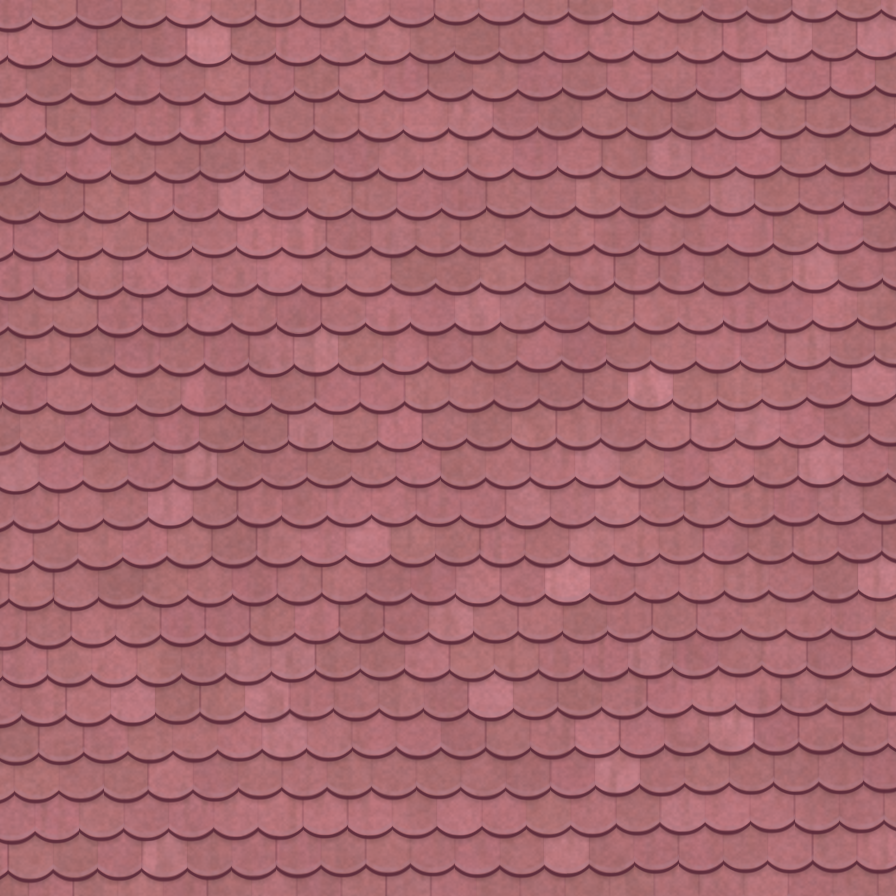
Reproduce this texture procedurally as a Shadertoy shader.

```glsl
// Roof of overlapping scalloped clay tiles in slightly tilted, staggered rows.
// Each row ends in arcs; the signed distance to the nearest arc gives the dark
// joint, and hashes and value noise give tile tints, streaks and grain.

#define COLS 20.05        // tiles across
#define ROWS 23.17        // rows down
#define SLOPE 0.010       // rise of the rows toward the right
#define STAGGER 0.43      // sideways shift per row, in tiles
#define ORIGIN vec2(0.73, 0.70) // phase of columns and rows
#define DEPTH 0.23        // arc height, in rows
#define JOINT 0.078       // half width of the dark joint, in rows
#define TINT 0.075        // brightness spread between tiles
#define GRAIN 0.075       // strength of the fine grain

const vec3 ROSE  = vec3(0.705, 0.438, 0.468);
const vec3 BROWN = vec3(0.665, 0.430, 0.432);
const vec3 PALE  = vec3(0.755, 0.490, 0.520);
const vec3 LILAC = vec3(0.700, 0.500, 0.550);
const vec3 DARK  = vec3(0.360, 0.165, 0.225);

float hash(vec2 p) {
    return fract(sin(dot(p, vec2(127.1, 311.7))) * 43758.5453);
}

float noise(vec2 p) {
    vec2 i = floor(p), f = fract(p);
    f = f * f * (3.0 - 2.0 * f);
    return mix(mix(hash(i), hash(i + vec2(1, 0)), f.x),
               mix(hash(i + vec2(0, 1)), hash(i + vec2(1, 1)), f.x), f.y);
}

// Column coordinate within a row; whole numbers fall on the cusps.
float column(float x, float row) {
    float shift = 0.07 * (hash(vec2(row, 5.3)) - 0.5);
    return x * COLS - STAGGER * row - ORIGIN.x + shift;
}

// Height of the lower edge of a row, measured downward in rows.
float lowerEdge(float x, float row) {
    float c = column(x, row);
    float u = abs(2.0 * fract(c) - 1.0);
    float slip = 0.05 * (hash(vec2(floor(c), row + 40.0)) - 0.5);
    return row + slip - DEPTH * pow(u, 2.3);
}

void mainImage(out vec4 fragColor, in vec2 fragCoord) {
    vec2 uv = fragCoord / iResolution.xy;
    float pixel = ROWS / iResolution.y;
    float wobble = 0.12 * (noise(uv * vec2(5.0, 9.0)) - 0.5);
    float v = (1.0 - uv.y + SLOPE * uv.x) * ROWS - ORIGIN.y + wobble;

    // Row that covers this point, and its distance to the arcs around it
    float row = ceil(v);
    if (v > lowerEdge(uv.x, row)) row += 1.0;
    float above = lowerEdge(uv.x, row) - v;
    float below = v - lowerEdge(uv.x, row - 1.0);
    float d = below < above ? below : -above;

    // Tint of the tile: rose to brown, now and then pale
    float c = column(uv.x, row);
    vec2 id = vec2(floor(c), row);
    vec3 col = mix(ROSE, BROWN, 0.9 * hash(id + 11.0));
    col = mix(col, PALE, 0.75 * smoothstep(0.84, 0.97, hash(id + 23.0)));
    col *= 1.0 + TINT * (hash(id + 37.0) - 0.5);

    // Weathering: vertical streaks, broad blotches, fine grain
    float streak = noise(vec2(c * 5.0, v * 0.9 + row * 7.0));
    col = mix(col, BROWN * 0.95, 0.55 * smoothstep(0.45, 0.95, streak));
    col *= 1.0 + 0.06 * (noise(uv * 14.0) - 0.5);
    float grain = noise(uv * 210.0) + 0.6 * noise(uv * 390.0 + 9.0) - 0.8;
    col *= 1.0 + GRAIN * grain;
    col += vec3(-0.008, 0.012, 0.022) * (noise(uv * 130.0 + 3.0) - 0.3);

    // Faint upright seams between neighbours, some more open than others
    float side = abs(fract(c + 0.5) - 0.5);
    float open = mix(0.06, 0.38, pow(hash(vec2(floor(c + 0.5), row + 71.0)), 3.0));
    float seamSoft = max(0.045, COLS / iResolution.x);
    col = mix(col, DARK, open * (1.0 - smoothstep(0.0, seamSoft, side)));

    // Worn lip above the arc, soft shade below it, then the dark joint
    float lip = smoothstep(-0.20, -0.10, d) * (1.0 - smoothstep(-0.07, -0.02, d));
    col = mix(col, LILAC, lip * (0.15 + 0.5 * noise(uv * 150.0)));
    float shade = smoothstep(-0.02, 0.04, d) * (1.0 - smoothstep(0.05, 0.27, d));
    col *= 1.0 - 0.13 * shade;
    float width = JOINT * (0.85 + 0.35 * noise(uv * 60.0));
    float joint = 1.0 - smoothstep(0.015, max(width, 0.015 + pixel), abs(d - 0.03));
    col = mix(col, DARK, 0.92 * joint);

    fragColor = vec4(col, 1.0);
}
```
